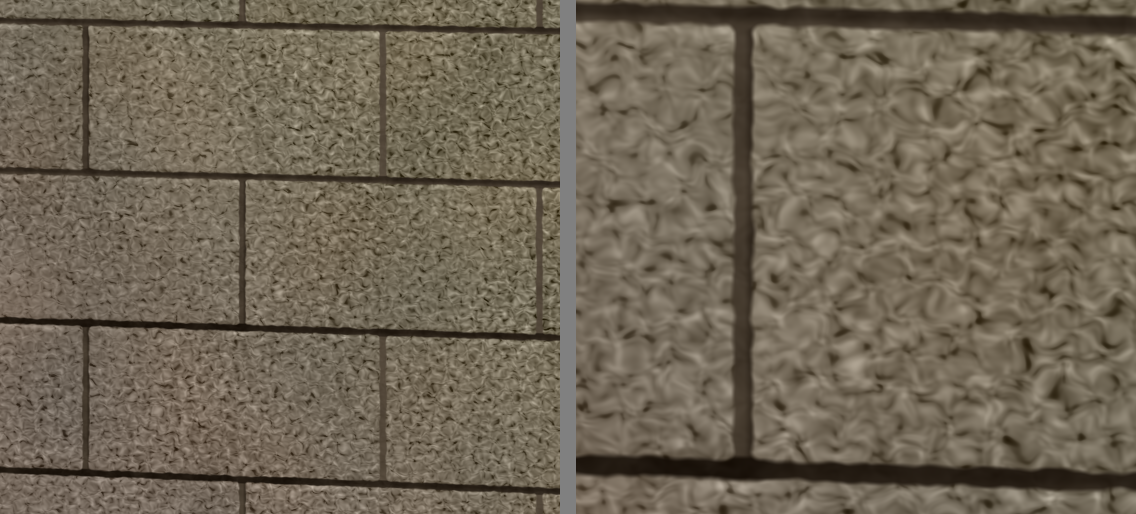
Left: the whole. Right: its middle third, enlarged.
Give the GLSL for this texture, as a Shadertoy shader.

```glsl
#define BLOCK_WIDTH 0.578
#define COURSE_HEIGHT 0.2912
#define STAGGER 0.527
#define JOINT_HALF 0.0062
#define CORNER 0.006
#define GRAIN_SCALE 92.0
#define GRAIN_CONTRAST 0.25
#define EDGE_SOFTNESS 0.0022
#define STONE vec3(0.462, 0.422, 0.358)
#define MORTAR vec3(0.33, 0.285, 0.23)
#define SHADOW vec3(0.10, 0.07, 0.04)

vec2 hash2(vec2 p) {
    vec3 q = fract(p.xyx * vec3(0.1031, 0.1030, 0.0973));
    q += dot(q, q.yzx + 33.33);
    return fract((q.xx + q.yz) * q.zy);
}

float corner(vec2 cell, vec2 offset, vec2 f) {
    return dot(hash2(cell + offset) * 2.0 - 1.0, f - offset);
}

// Gradient noise, roughly -0.6 to 0.6
float noise(vec2 p) {
    vec2 i = floor(p), f = p - i;
    vec2 u = f * f * f * (f * (f * 6.0 - 15.0) + 10.0);
    return mix(mix(corner(i, vec2(0, 0), f), corner(i, vec2(1, 0), f), u.x),
               mix(corner(i, vec2(0, 1), f), corner(i, vec2(1, 1), f), u.x), u.y);
}

// Curled, pitted aggregate from warped noise
float aggregate(vec2 p) {
    p *= GRAIN_SCALE;
    p += 0.9 * vec2(noise(p * 0.6 + 17.0), noise(p * 0.6 + 71.0));
    p = vec2(p.x * 0.85 + p.y * 0.25, p.y * 1.1 - p.x * 0.1);
    return noise(p) + 0.6 * noise(p * 1.9 + 31.0) + 0.25 * noise(p * 0.4 + 53.0);
}

float roundedBox(vec2 p, vec2 halfSize, float radius) {
    vec2 q = abs(p) - halfSize + radius;
    return length(max(q, 0.0)) + min(max(q.x, q.y), 0.0) - radius;
}

void mainImage(out vec4 fragColor, in vec2 fragCoord) {
    vec2 uv = fragCoord / iResolution.y;
    float soft = max(EDGE_SOFTNESS, 1.0 / iResolution.y);

    // Courses run down from the top, tilted and slightly fanned
    float courseHeight = COURSE_HEIGHT + 0.0065 * uv.x;
    float course = (1.0 - uv.y - 0.0405 - 0.0189 * uv.x) / courseHeight;
    float row = floor(course);
    float column = (uv.x - 0.167) / BLOCK_WIDTH - STAGGER * mod(row, 2.0);
    vec2 block = vec2(floor(column), row);
    vec2 size = vec2(BLOCK_WIDTH, courseHeight);
    vec2 local = (vec2(column, course) - block - 0.5) * size;

    // Block outline with chipped edges
    float chips = 0.003 * noise(uv * 38.0) + 0.002 * noise(uv * 90.0);
    float dist = roundedBox(local, 0.5 * size - JOINT_HALF, CORNER) + chips;
    float face = smoothstep(soft, -soft, dist);

    // Stone: broad stains, tone per block, grain and dark pits
    vec2 variation = hash2(block + 40.0) - 0.5;
    float stain = noise(uv * 3.5 + 8.0) + 0.6 * noise(uv * 11.0);
    float grain = aggregate(uv);
    float contrast = GRAIN_CONTRAST * (0.85 + 0.3 * uv.x + 0.5 * noise(uv * 4.0 + 20.0));
    vec3 stone = STONE + 0.05 * stain + 0.018 * variation.x + contrast * grain;
    stone -= 0.09 * smoothstep(0.22, 0.6, -grain);
    float warmth = noise(uv * 4.0 + 60.0) + 0.3 * variation.y;
    stone += warmth * vec3(0.025, 0.0, -0.015);
    stone += mix(vec3(0.006, -0.006, 0.01), vec3(-0.004, 0.008, -0.012),
                 smoothstep(0.1, 0.9, 0.5 * uv.x + 0.5 * uv.y));

    // Pale worn rim along the top, faint shade along the bottom
    float wear = smoothstep(-0.2, 0.35, noise(uv * vec2(14.0, 6.0) + 5.0));
    float top = local.y + 0.5 * size.y - JOINT_HALF;
    float bottom = 0.5 * size.y - JOINT_HALF - local.y;
    stone += 0.12 * wear * exp(-pow((top - 0.005) / 0.005, 2.0));
    stone -= 0.05 * exp(-max(bottom, 0.0) / 0.006);

    // Recessed mortar: bed joints deepen to the lower left
    float bed = floor(course + 0.5);
    float bedOffset = (course - bed) * courseHeight;
    float bedMask = smoothstep(JOINT_HALF + 0.004, JOINT_HALF, abs(bedOffset));
    float deep = smoothstep(1.2, 2.0, bed) * (1.0 - 0.5 * smoothstep(0.45, 0.75, uv.x));
    float overhang = smoothstep(0.007, -0.002, bedOffset);
    float bedShade = mix(0.25 + 0.4 * overhang, 0.95, deep);
    float side = fract(column + 0.5) - 0.5;
    float headShade = 0.32 - 0.3 * smoothstep(0.3, 0.75, uv.x)
                    + 0.3 * smoothstep(0.0, 0.006, side * BLOCK_WIDTH) * step(uv.x, 0.6);
    float shade = mix(headShade, bedShade, bedMask) + 0.35 * noise(uv * 24.0 + 3.0);
    vec3 joint = mix(MORTAR, SHADOW, clamp(shade, 0.0, 1.0)) + 0.03 * grain;

    fragColor = vec4(clamp(mix(joint, stone, face), 0.0, 1.0), 1.0);
}
```
